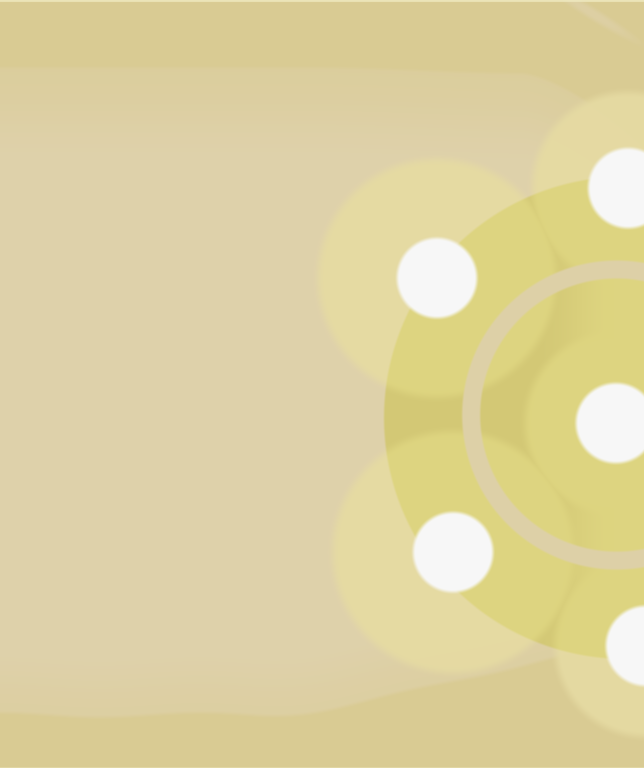
Give the GLSL for this background, as a Shadertoy shader.

```glsl
// Sand backdrop with a yellow disc, an inset ring, soft halos and white dots.

// Antialiased coverage of a shape with signed distance d
float cover(float d, float softness) {
    float w = max(softness, 0.75 / iResolution.y);
    return 1.0 - smoothstep(-w, w, d);
}

// Sand field with a darker band along the top and bottom
vec3 backdrop(vec2 p) {
    vec3 sand = vec3(0.872, 0.819, 0.668);
    vec3 ochre = vec3(0.850, 0.795, 0.575);

    float topEdge = 0.912 - 0.008 * smoothstep(0.4, 0.7, p.x)
                  - 1.5 * pow(max(p.x - 0.68, 0.0), 1.5);
    float lowEdge = 0.069 + 0.088 * smoothstep(0.33, 0.85, p.x)
                  + 0.003 * sin(24.0 * p.x + 1.6);

    // Gentle shading towards each band, then the band itself
    float shade = 0.55 * smoothstep(topEdge - 0.13, topEdge, p.y)
                + 0.35 * smoothstep(lowEdge + 0.09, lowEdge, p.y);
    vec3 color = mix(sand, ochre, shade);
    float band = max(cover(topEdge - p.y, 0.004), cover(p.y - lowEdge, 0.004));
    color = mix(color, ochre, band);

    // Pale streak near the top right
    vec2 q = p - vec2(0.772, 0.982);
    float streak = length(vec2(q.x + q.y, 2.5 * (q.x * 0.55 + q.y)));
    color = mix(color, sand, 0.7 * cover(streak - 0.02, 0.014));

    // Thin light rims
    vec3 rim = vec3(0.94, 0.92, 0.76);
    color = mix(color, rim, 0.8 * cover(0.9975 - p.y, 0.001));
    return mix(color, rim, 0.4 * cover(p.y - 0.0012, 0.001));
}

void mainImage(out vec4 fragColor, in vec2 fragCoord) {
    vec2 p = fragCoord / iResolution.y;

    // Dot centre (xy) and halo radius (z)
    vec3 spots[5] = vec3[5](
        vec3(0.569, 0.638, 0.155), vec3(0.818, 0.755, 0.125),
        vec3(0.802, 0.449, 0.118), vec3(0.590, 0.281, 0.157),
        vec3(0.841, 0.159, 0.118));

    float halo = 0.0;
    float dots = 0.0;
    for (int i = 0; i < 5; i++) {
        float d = length(p - spots[i].xy);
        halo = max(halo, cover(d - spots[i].z, 0.008));
        dots = max(dots, cover(d - 0.052, 0.0035));
    }

    // Halos over the sand
    vec3 color = mix(backdrop(p), vec3(0.898, 0.855, 0.635), 0.95 * halo);

    // Disc, darker on the left where no halo lies
    float gap = (1.0 - halo) * smoothstep(0.80, 0.70, p.x);
    vec3 discColor = mix(vec3(0.868, 0.832, 0.500), vec3(0.828, 0.785, 0.460), gap);
    color = mix(color, discColor, cover(length(p - vec2(0.814, 0.456)) - 0.314, 0.002));

    // Inset ring
    float ring = abs(length(p - vec2(0.803, 0.4596)) - 0.1895) - 0.0117;
    color = mix(color, vec3(0.868, 0.816, 0.655), cover(ring, 0.002));

    // White dots on top
    color = mix(color, vec3(0.968, 0.968, 0.968), dots);
    fragColor = vec4(color, 1.0);
}
```
